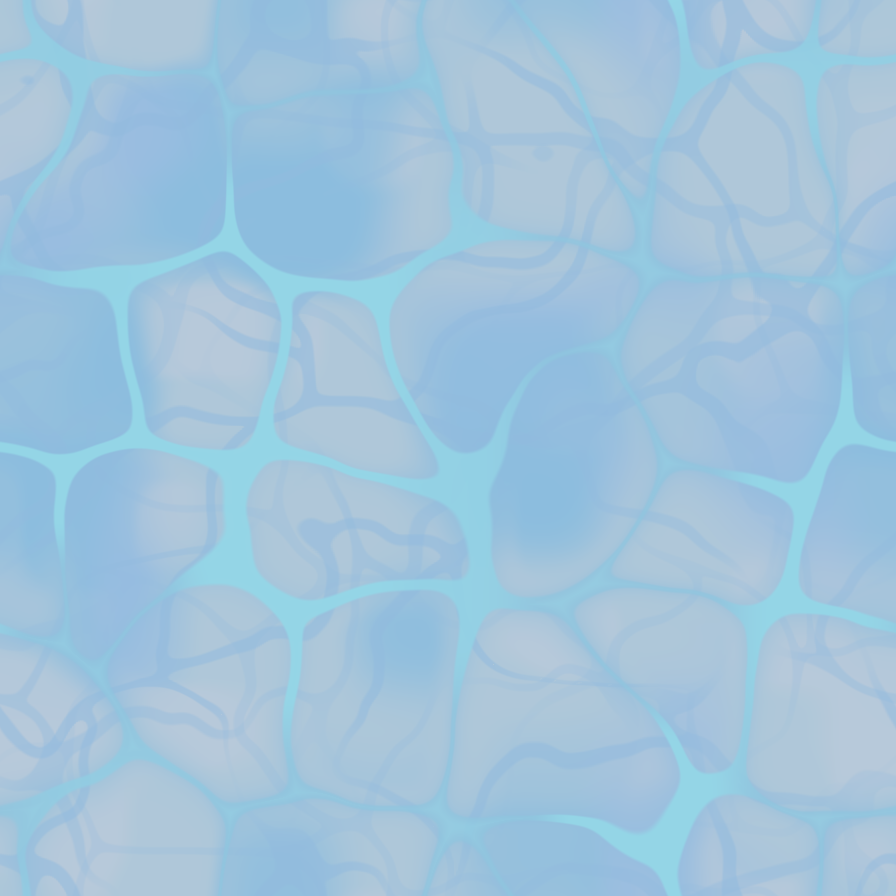
Reproduce this texture procedurally as a Shadertoy shader.

```glsl
// Tiling pool water: bright rounded caustic web over faint bent ripples and soft blue patches.

// Integer hash of a wrapped grid cell, two values in 0..1
vec2 hash2(vec2 cell, float period, uint seed) {
    uvec2 q = uvec2(mod(cell + 0.5, period));
    uint h = q.x * 1597334673u ^ q.y * 3812015801u ^ (seed + 1u) * 2798796415u;
    h = (h ^ (h >> 16)) * 2146121005u;
    h = (h ^ (h >> 15)) * 2221713035u;
    h ^= h >> 16;
    return vec2(h & 65535u, h >> 16) / 65535.0;
}

// Two channels of value noise that wrap over the unit square
vec2 noise2(vec2 uv, float period, uint seed) {
    vec2 p = uv * period, i = floor(p), f = p - i;
    f = f * f * f * (f * (f * 6.0 - 15.0) + 10.0);
    vec2 low = mix(hash2(i, period, seed), hash2(i + vec2(1, 0), period, seed), f.x);
    vec2 high = mix(hash2(i + vec2(0, 1), period, seed), hash2(i + 1.0, period, seed), f.x);
    return mix(low, high, f.y);
}

// Warped cell web. x: distance to the walls with rounded corners, y: random value of the cell
vec2 web(vec2 uv, float cells, float bend, float bendPeriod, float roundness, uint seed) {
    vec2 p = uv * cells + bend * (noise2(uv, bendPeriod, seed + 1u) - 0.5)
           + 0.12 * bend * (noise2(uv, bendPeriod * 3.0, seed + 2u) - 0.5);
    vec2 base = floor(p), nearCell = base, nearest = vec2(9.0);
    for (int y = -1; y <= 1; y++)
    for (int x = -1; x <= 1; x++) {
        vec2 cell = base + vec2(x, y);
        vec2 toPoint = cell + 0.08 + 0.84 * hash2(cell, cells, seed) - p;
        if (dot(toPoint, toPoint) < dot(nearest, nearest)) {
            nearest = toPoint;
            nearCell = cell;
        }
    }
    // Exponential smooth minimum over all walls widens the junctions
    float sum = 0.0;
    for (int y = -2; y <= 2; y++)
    for (int x = -2; x <= 2; x++) {
        vec2 cell = nearCell + vec2(x, y);
        vec2 toPoint = cell + 0.08 + 0.84 * hash2(cell, cells, seed) - p;
        vec2 across = toPoint - nearest;
        if (x != 0 || y != 0) {
            float wall = dot(0.5 * (toPoint + nearest), across) / max(length(across), 0.001);
            sum += exp(-roundness * wall);
        }
    }
    return vec2(-log(sum) / roundness, hash2(nearCell, cells, seed + 7u).x);
}

// Faint ripple line coverage, fading in and out along its course
float ripple(vec2 uv, float cells, float bend, float bendPeriod, uint seed) {
    float d = web(uv, cells, bend, bendPeriod, 22.0, seed).x;
    // Undo most of the stretching by the warp
    float slope = length(vec2(dFdx(d), dFdy(d))) * iResolution.y / cells;
    d /= clamp(slope, 0.45, 2.0);
    float fade = noise2(uv, 6.0, seed + 4u).x;
    float width = mix(0.008, 0.036, fade);
    return (1.0 - smoothstep(width - 0.008, width + 0.008, d)) * smoothstep(0.1, 0.5, fade);
}

void mainImage(out vec4 fragColor, in vec2 fragCoord) {
    // The shift lets the tile edges run through open water
    vec2 uv = fragCoord / iResolution.xy + vec2(0.69, 0.70);
    vec2 caustic = web(uv, 5.0, 0.3, 7.0, 17.0, 11u);
    float d = caustic.x;

    // Soft water depth, slightly different from cell to cell
    vec2 broad = 0.6 * noise2(uv, 4.0, 31u) + 0.4 * noise2(uv, 7.0, 32u);
    float tint = (caustic.y - 0.5) * 0.26 * smoothstep(0.0, 0.2, d);
    float depth = smoothstep(0.44, 0.8, broad.x + tint);
    vec3 deepBlue = mix(vec3(0.55, 0.742, 0.87), vec3(0.6, 0.74, 0.88), smoothstep(0.45, 0.75, broad.y));
    vec3 color = mix(vec3(0.687, 0.782, 0.85), deepBlue, depth);

    // Pale patches on the open water
    vec2 patches = noise2(uv, 9.0, 41u);
    float pale = smoothstep(0.48, 0.72, patches.x) * smoothstep(0.0, 0.2, d);
    color = mix(color, vec3(0.73, 0.79, 0.855), pale * mix(0.7, 0.15, depth));

    // Submerged ripples
    vec3 rippleBlue = vec3(0.57, 0.73, 0.87);
    color = mix(color, rippleBlue, 0.25 * ripple(uv, 5.0, 0.9, 6.0, 61u));
    color = mix(color, rippleBlue, 0.4 * ripple(uv, 4.0, 1.0, 6.0, 71u));
    color = mix(color, rippleBlue, 0.55 * ripple(uv, 4.0, 0.9, 7.0, 81u));

    // Blue halo beside the bright web
    color = mix(color, vec3(0.55, 0.742, 0.87), 0.5 * exp(-19.0 * max(d, 0.0)));

    // Bright web, brightest at its junctions
    float strength = smoothstep(0.3, 0.75, noise2(uv, 5.0, 51u).x);
    float width = mix(0.012, 0.03, strength);
    float line = 1.0 - smoothstep(width - 0.009, width + 0.009, d);
    float core = 1.0 - smoothstep(-0.05, 0.02, d);
    vec3 lineColor = mix(vec3(0.56, 0.77, 0.87), vec3(0.58, 0.84, 0.905), max(strength, 0.6 * core));
    color = mix(color, lineColor, line * mix(0.7, 0.95, strength));

    fragColor = vec4(color, 1.0);
}
```
